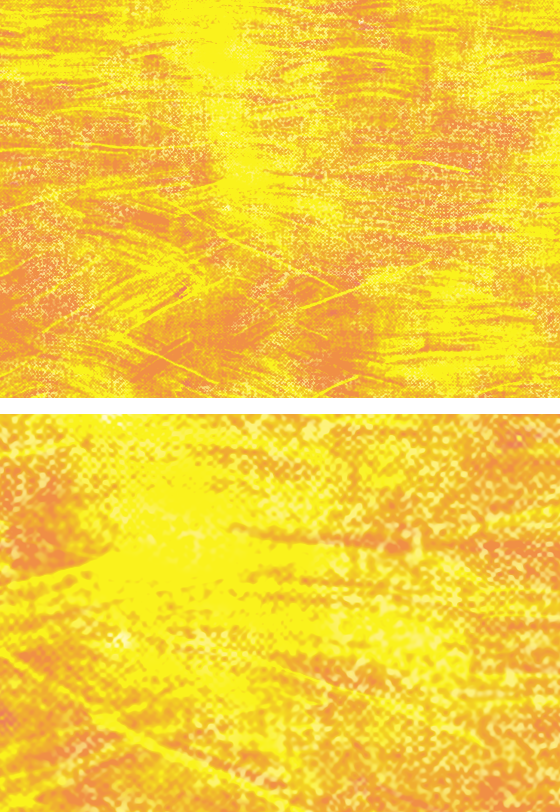
Top, the full canvas; bottom, a detail of the centre.
A Shadertoy shader for this texture:

```glsl
// Dry yellow brush strokes dragged over an orange ground on coarse woven canvas.

#define WEAVE_COUNT   112.0   // threads per canvas height
#define WEAVE_DEPTH   0.11
#define GRAIN_DEPTH   0.52
#define BRISTLE_COUNT 74.0    // bristle furrows per canvas height
#define BRISTLE_DEPTH 1.05
#define RIDGE_DEPTH   0.34    // thin raised lines between the furrows
#define PATCH_DEPTH   0.75    // broad light and dark areas
#define TONE_BIAS     0.46    // higher is yellower
#define PALE_AMOUNT   0.68
#define PINK_AMOUNT   0.65

const vec3 ORANGE = vec3(0.94, 0.56, 0.27);
const vec3 AMBER  = vec3(0.94, 0.68, 0.19);
const vec3 GOLD   = vec3(0.95, 0.80, 0.14);
const vec3 YELLOW = vec3(0.98, 0.95, 0.11);
const vec3 CREAM  = vec3(1.00, 0.95, 0.66);
const vec3 PINK   = vec3(0.92, 0.40, 0.44);

vec2 hash2(vec2 p) {
    vec3 q = fract(p.xyx * vec3(0.1031, 0.1030, 0.0973));
    q += dot(q, q.yzx + 33.33);
    return fract((q.xx + q.yz) * q.zy);
}

// Gradient noise, centred on zero
float noise(vec2 p) {
    vec2 i = floor(p), f = p - i;
    vec2 u = f * f * f * (f * (f * 6.0 - 15.0) + 10.0);
    vec2 e = vec2(0.0, 1.0);
    float a = dot(hash2(i) * 2.0 - 1.0, f);
    float b = dot(hash2(i + e.yx) * 2.0 - 1.0, f - e.yx);
    float c = dot(hash2(i + e.xy) * 2.0 - 1.0, f - e.xy);
    float d = dot(hash2(i + e.yy) * 2.0 - 1.0, f - e.yy);
    return mix(mix(a, b, u.x), mix(c, d, u.x), u.y);
}

// Strokes lie flat on top and at the right, and slant in the lower left
float strokeAngle(vec2 centre, vec2 rnd) {
    float slant = (1.0 - smoothstep(0.35, 0.65, centre.y))
                * (1.0 - smoothstep(0.75, 1.1, centre.x));
    float side = mix(-0.42, 0.48, step(0.1 + 0.8 * centre.x, rnd.y));
    return (rnd.x - 0.6) * 0.3 + slant * side;
}

// Lays one layer of scattered, slightly arched strokes over a tone
float layStrokes(float tone, vec2 p, vec2 cell, vec2 halfSize, float load, float seed) {
    vec2 home = floor(p / cell);
    for (int j = -1; j <= 1; j++)
    for (int i = -1; i <= 1; i++) {
        vec2 id = home + vec2(i, j) + seed;
        vec2 place = hash2(id + 7.0), rnd = hash2(id + 41.0), kind = hash2(id + 83.0);
        vec2 centre = (id - seed + place) * cell;
        float angle = strokeAngle(centre, rnd);
        float c = cos(angle), s = sin(angle);
        vec2 d = mat2(c, -s, s, c) * (p - centre);
        d.y += (kind.x - 0.3) * 1.6 * d.x * d.x + 0.006 * noise(vec2(d.x * 14.0, id.x));
        vec2 size = halfSize * (0.6 + 0.4 * kind.yx);

        // Ragged outline, furrows and thin ridges, a rim of paint at the end
        float rag = 0.03 * noise(vec2(d.y * 70.0, kind.x * 50.0));
        float ends = 1.0 - smoothstep(-0.004, 0.004, abs(d.x + rag) - size.x);
        float sides = 1.0 - smoothstep(-0.003, 0.003, abs(d.y) - size.y);
        vec2 comb = vec2(d.x * 3.0, d.y * BRISTLE_COUNT) + id * 3.7;
        float furrow = noise(comb);
        float ridge = smoothstep(0.12, 0.0, abs(noise(comb * vec2(1.0, 0.5) + 19.0)));
        float rim = exp(-pow((d.x + rag - size.x) / 0.006, 2.0));
        float paint = load + (kind.y - 0.5) * 0.45 + BRISTLE_DEPTH * furrow
                    + RIDGE_DEPTH * (ridge - 0.3) + 0.35 * rim;
        tone = mix(tone, paint, ends * sides * (0.45 + 0.4 * rnd.x));
    }
    return tone;
}

vec3 paintColor(float tone) {
    vec3 col = mix(ORANGE, AMBER, smoothstep(0.0, 0.3, tone));
    col = mix(col, GOLD, smoothstep(0.28, 0.55, tone));
    return mix(col, YELLOW, smoothstep(0.52, 0.78, tone));
}

void mainImage(out vec4 fragColor, in vec2 fragCoord) {
    vec2 p = fragCoord / iResolution.y;
    vec2 wobble = vec2(noise(p * 11.0), noise(p * 11.0 + 31.0)) * 0.012
                + vec2(noise(p * 45.0), noise(p * 45.0 + 13.0)) * 0.004;

    // Worn canvas threads and fine grain
    vec2 thread = sin((p + wobble) * WEAVE_COUNT * 6.2832);
    float wear = clamp(0.75 + 1.6 * noise(p * 12.0 + 50.0), 0.2, 1.3);
    float weave = wear * (thread.x * thread.y + 0.35 * thread.y);
    float grain = noise(p * 130.0) + 0.6 * noise(p * 62.0 + 17.0);

    // Ground with faint level and upright drags
    float tone = TONE_BIAS + 0.4 * noise(p * vec2(5.0, 42.0));
    tone += 0.35 * noise(p * vec2(36.0, 5.0));

    // Broad and medium strokes
    tone = layStrokes(tone, p, vec2(0.27, 0.17), vec2(0.17, 0.065), TONE_BIAS, 11.0);
    tone = layStrokes(tone, p, vec2(0.23, 0.15), vec2(0.12, 0.036), TONE_BIAS, 57.0);

    // Broad patches, darker to the left and along the low corners
    tone += PATCH_DEPTH * (noise(p * 2.6 + 5.0) + 0.6 * noise(p * 6.0 + 3.0));
    tone += 0.3 * noise(p * vec2(11.0, 17.0) + 23.0);
    tone -= 0.16 * (1.0 - smoothstep(0.0, 0.35, p.x));

    // Thin long lines of thick paint
    tone = layStrokes(tone, p, vec2(0.30, 0.14), vec2(0.18, 0.0045), TONE_BIAS + 0.42, 93.0);
    tone += WEAVE_DEPTH * weave + GRAIN_DEPTH * grain;
    vec3 col = paintColor(tone);

    // Pale rubbed areas, strongest right of the middle
    vec2 toPale = (p - vec2(1.02, 0.56)) * vec2(1.0, 1.2);
    float rubbed = noise(p * 3.4 + 9.0) + 0.9 * noise(p * vec2(12.0, 20.0));
    rubbed += 0.5 * exp(-9.0 * dot(toPale, toPale));
    float speckle = smoothstep(-0.15, 0.6, 0.4 * weave + 1.4 * grain);
    col = mix(col, CREAM, PALE_AMOUNT * smoothstep(-0.12, 0.4, rubbed) * speckle);
    float fleck = smoothstep(0.4, 0.55, noise(p * vec2(15.0, 26.0) + 70.0));
    col = mix(col, CREAM + vec3(0.0, 0.03, 0.15), fleck * speckle);

    // Rare pink showing through the low paint
    float bare = smoothstep(0.36, 0.5, noise(p * vec2(14.0, 21.0) + 140.0) + 0.2 * grain);
    bare *= 1.0 - smoothstep(0.25, 0.8, tone);
    col = mix(col, PINK, PINK_AMOUNT * bare);

    fragColor = vec4(clamp(col, 0.0, 1.0), 1.0);
}
```
